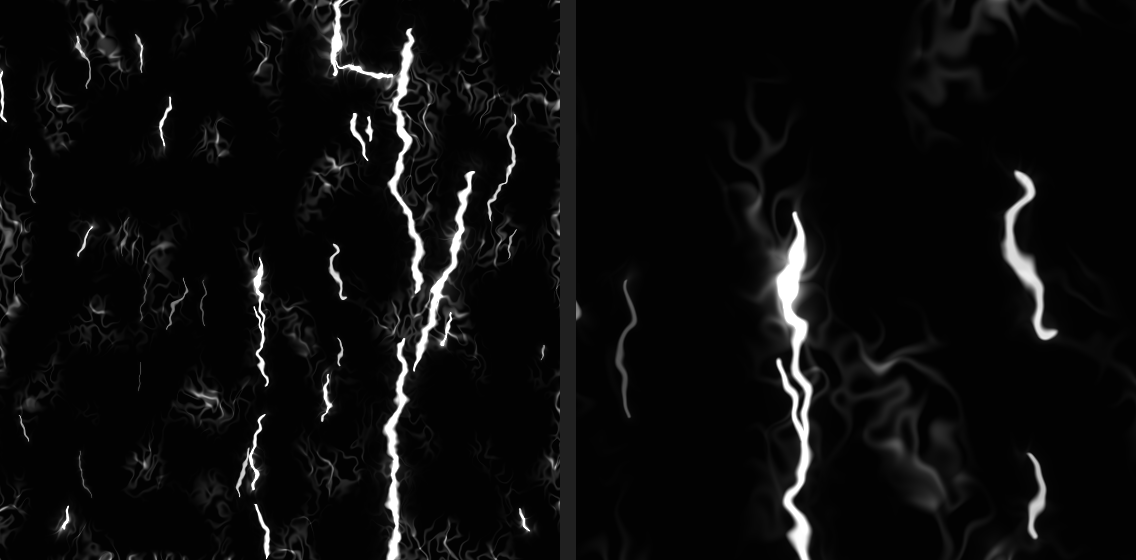
Left, the full canvas; right, a detail of the centre.
This texture is drawn by a three.js fragment shader. Its source:

```glsl
// Bright, ragged cracks running mostly downward over a black ground.
// Long and short cracks are meandering tapered strokes; a warped web of
// noise zero-lines frays their edges and leaves faint wisps in between.

varying vec2 vUv;

const vec3 GROUND = vec3(0.006);
const vec3 LIGHT = vec3(1.0);
const float MAIN_WIDTH = 0.0078;      // half width of the long cracks
const float THIN_WIDTH = 0.0036;      // half width of the side cracks
const int SHORT_CRACKS = 26;
const vec2 WEB_SCALE = vec2(17.0, 11.0);
const vec2 FIBRE_SCALE = vec2(48.0, 32.0);
const vec2 PATCH_SCALE = vec2(11.0, 7.5);
const vec2 BUSY_CENTRE = vec2(0.88, 0.76);
const float WEB_LIGHT = 0.55;
const float FIBRE_LIGHT = 0.16;

vec2 hash2(vec2 p) {
  vec3 q = fract(vec3(p.xyx) * vec3(0.1031, 0.1030, 0.0973));
  q += dot(q, q.yzx + 33.33);
  return fract((q.xx + q.yz) * q.zy);
}

float cornerSlope(vec2 cell, vec2 offset) {
  float angle = 6.2832 * hash2(cell + 57.0).x;
  return dot(vec2(cos(angle), sin(angle)), offset);
}

// Gradient noise, about -0.7 to 0.7
float noise(vec2 p) {
  vec2 i = floor(p), f = fract(p);
  vec2 u = f * f * f * (f * (f * 6.0 - 15.0) + 10.0);
  vec2 e = vec2(1.0, 0.0);
  return mix(mix(cornerSlope(i, f), cornerSlope(i + e, f - e), u.x),
             mix(cornerSlope(i + e.yx, f - e.yx), cornerSlope(i + e.xx, f - e.xx), u.x), u.y);
}

vec2 warp(vec2 p) {
  return vec2(noise(p), noise(p + 31.7));
}

// Thin lines where the noise crosses zero
float web(vec2 p, float width) {
  return 1.0 - smoothstep(0.0, width, abs(noise(p)));
}

// Meandering stroke from a to b, tapered at the ends and frayed by fibres
float crack(vec2 p, vec2 a, vec2 b, float width, float seed, float fibres) {
  float len = distance(a, b);
  vec2 axis = (b - a) / len;
  vec2 rel = p - a;
  float along = dot(rel, axis);
  float side = rel.x * axis.y - rel.y * axis.x;
  float bend = 0.030 * noise(vec2(along * 9.0, seed)) + 0.012 * noise(vec2(along * 32.0, seed + 5.3));
  float past = max(0.0, max(-along, along - len));
  float d = length(vec2(side - bend * smoothstep(0.0, 0.12, len), past));

  float taper = smoothstep(-0.01, 0.04, along) * smoothstep(-0.01, 0.04, len - along);
  float w = width * mix(0.4, 1.0, taper) * (1.0 + 0.7 * noise(vec2(along * 38.0, seed + 9.1)));
  float core = 1.0 - smoothstep(w * 0.35, w * 1.15 + 0.0012, d);
  float fray = 0.25 + 1.8 * smoothstep(0.05, 0.4, noise(vec2(along * 11.0, seed + 2.7)));
  float halo = fibres * fray * exp(-d / (width * 1.5 + 0.001));
  return (core + 0.6 * halo) * smoothstep(0.0, 0.0042, width);
}

float longCracks(vec2 p, float fibres) {
  float v = crack(p, vec2(0.612, 1.06), vec2(0.598, 0.87), MAIN_WIDTH, 1.5, fibres);
  v = max(v, crack(p, vec2(0.722, 0.95), vec2(0.703, 0.75), MAIN_WIDTH, 3.5, fibres));
  v = max(v, crack(p, vec2(0.706, 0.78), vec2(0.748, 0.48), MAIN_WIDTH, 7.4, fibres));
  v = max(v, crack(p, vec2(0.842, 0.69), vec2(0.752, 0.34), MAIN_WIDTH, 12.6, fibres));
  v = max(v, crack(p, vec2(0.728, 0.39), vec2(0.683, -0.06), MAIN_WIDTH, 17.4, fibres));
  v = max(v, crack(p, vec2(0.597, 0.89), vec2(0.702, 0.86), THIN_WIDTH, 21.5, fibres));
  v = max(v, crack(p, vec2(0.465, 0.54), vec2(0.476, 0.31), THIN_WIDTH, 25.4, fibres));
  v = max(v, crack(p, vec2(0.470, 0.26), vec2(0.463, 0.13), THIN_WIDTH, 29.6, fibres));
  return max(v, crack(p, vec2(0.915, 0.80), vec2(0.885, 0.61), THIN_WIDTH * 0.8, 33.5, fibres));
}

float shortCracks(vec2 p, float fibres) {
  float v = 0.0;
  for (int i = 0; i < SHORT_CRACKS; i++) {
    float id = float(i);
    vec2 start = hash2(vec2(id, 3.0));
    vec2 shape = hash2(vec2(id, 11.0));
    vec2 run = vec2(0.05 * (hash2(vec2(id, 19.0)).x - 0.5), -mix(0.025, 0.10, shape.x));
    float width = mix(0.0012, 0.0045, shape.y * shape.y);
    v = max(v, crack(p, start, start + run, width, id * 3.7 + 40.5, fibres));
  }
  return v;
}

void main() {
  vec2 p = vUv;
  vec2 ragged = p + 0.010 * warp(p * 28.0) + 0.005 * warp(p * 75.0);
  vec2 tangled = p + 0.030 * warp(p * 13.0) + 0.012 * warp(p * 45.0);

  // Wisps gather in patches, in the busy corner and along the border
  float coarse = web(tangled * WEB_SCALE, 0.075);
  float fine = web(tangled * FIBRE_SCALE, 0.20);
  float busy = 1.0 - smoothstep(0.03, 0.24, distance(p, BUSY_CENTRE));
  vec2 inset = min(p, 1.0 - p);
  float border = 1.0 - smoothstep(0.0, 0.022, min(inset.x, inset.y));
  float density = noise(p * PATCH_SCALE + 8.3) + 0.16 * busy + 0.22 * border;
  float patches = smoothstep(0.10, 0.50, density);
  float wisps = WEB_LIGHT * coarse * patches * (0.5 + 0.5 * fine);
  wisps += FIBRE_LIGHT * fine * smoothstep(0.0, 0.5, density);

  float fibres = max(coarse, 0.35 + 0.65 * fine);
  float cracks = max(longCracks(ragged, fibres), shortCracks(ragged, fibres));
  float light = clamp(cracks + wisps * (1.0 - 0.5 * cracks), 0.0, 1.0);
  gl_FragColor = vec4(mix(GROUND, LIGHT, light), 1.0);
}
```
